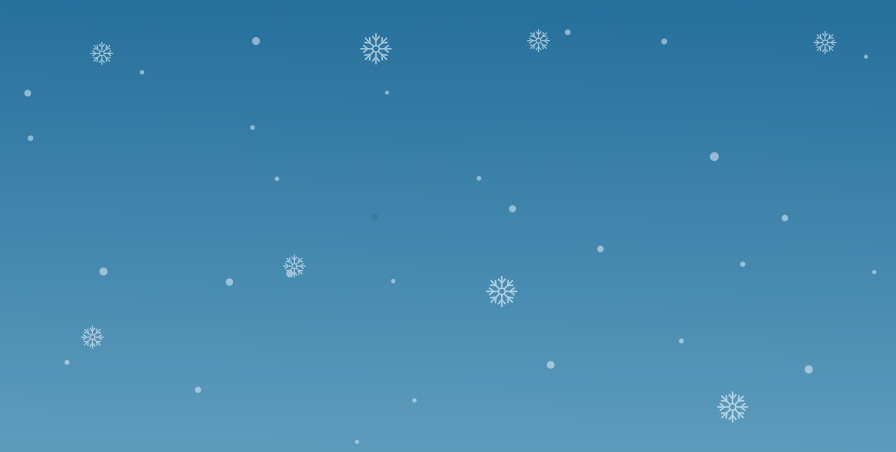
Reproduce this background procedurally as a Shadertoy shader.

```glsl
// Sparse snowflakes and round snow dots over a soft blue vertical gradient.

float hash(float n) {
    return fract(sin(n * 12.9898) * 43758.5453);
}

vec2 hash2(float n) {
    return vec2(hash(n), hash(n + 57.3));
}

float segment(vec2 p, vec2 a, vec2 b) {
    vec2 ab = b - a;
    return length(p - a - ab * clamp(dot(p - a, ab) / dot(ab, ab), 0.0, 1.0));
}

// Distance to the strokes of an eight-armed flake of unit radius
float snowflake(vec2 p) {
    const float sector = 0.785398;
    float r = length(p);
    float angle = mod(atan(p.y, p.x + 1e-6) + 0.5 * sector, sector) - 0.5 * sector;
    vec2 q = r * vec2(cos(angle), abs(sin(angle)));
    float arm = segment(q, vec2(0.22, 0.0), vec2(1.0, 0.0));
    float branch = segment(q, vec2(0.55, 0.0), vec2(0.82, 0.22));
    float ring = abs(r - 0.22);
    return min(min(arm, branch), ring) - 0.05;
}

// Antialiased fill of a signed distance
float fill(float d, float pixel) {
    return clamp(0.5 - d / pixel, 0.0, 1.0);
}

void mainImage(out vec4 fragColor, in vec2 fragCoord) {
    float pixel = 1.0 / iResolution.y;
    vec2 p = fragCoord * pixel;
    vec2 canvas = vec2(iResolution.x * pixel, 1.0);

    // Sky, tilted slightly
    float height = p.y + 0.03 * (p.x / canvas.x - 0.5);
    vec3 color = mix(vec3(0.367, 0.61, 0.743), vec3(0.143, 0.438, 0.608), height);

    // One faint dark speck
    float speck = length(p - vec2(0.418, 0.52) * canvas);
    color *= 1.0 - 0.1 * smoothstep(0.011, 0.004, speck);

    // Round dots, one per cell of a 7 by 4 grid
    float dots = 0.0;
    for (int i = 0; i < 28; i++) {
        float seed = float(i) + 3.0;
        vec2 cell = vec2(i % 7, i / 7);
        vec2 center = (cell + hash2(seed)) / vec2(7.0, 4.0) * canvas;
        float radius = mix(0.004, 0.0105, hash(seed + 131.7));
        dots = max(dots, fill(length(p - center) - radius, pixel));
    }

    // Snowflakes, one per cell of a 4 by 2 grid
    float flakes = 0.0;
    for (int i = 0; i < 8; i++) {
        float seed = float(i) + 211.0;
        vec2 cell = vec2(i % 4, i / 4);
        vec2 center = (cell + mix(vec2(0.15), vec2(0.85), hash2(seed))) / vec2(4.0, 2.0) * canvas;
        float radius = 0.024 + 0.009 * step(0.6, hash(seed + 17.9));
        float d = snowflake((p - center) / radius) * radius;
        flakes = max(flakes, fill(d, pixel));
    }

    color = mix(color, vec3(1.0), max(0.47 * dots, 0.6 * flakes));
    fragColor = vec4(color, 1.0);
}
```
